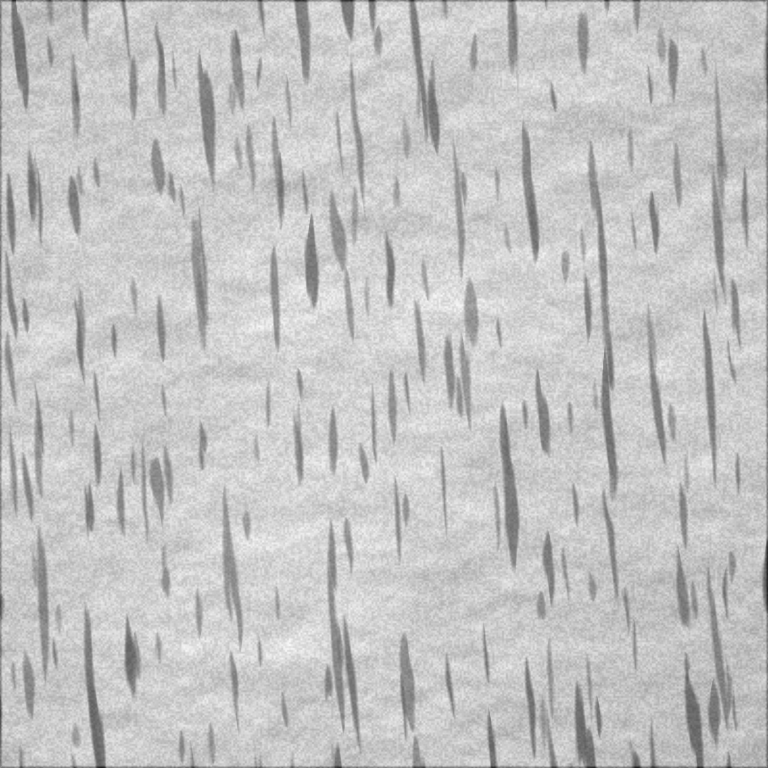
A three.js fragment shader for this texture:

```glsl
// Pale grey mottled sheet crossed by dark, slightly leaning spindle streaks.
// Streaks are scattered one per grid cell in two sizes; the ground is
// side-lit fractal noise, finished with fine grain and a dim border.

varying vec2 vUv;

const float GROUND_TONE = 0.822;
const float STREAK_TONE = 0.42;
const float EDGE_BLUR = 0.0028;

float hash(vec2 p) {
  vec3 q = fract(vec3(p.xyx) * 0.1031);
  q += dot(q, q.yzx + 33.33);
  return fract((q.x + q.y) * q.z);
}

float valueNoise(vec2 p) {
  vec2 cell = floor(p);
  vec2 f = fract(p);
  f = f * f * (3.0 - 2.0 * f);
  float low = mix(hash(cell), hash(cell + vec2(1.0, 0.0)), f.x);
  float high = mix(hash(cell + vec2(0.0, 1.0)), hash(cell + 1.0), f.x);
  return mix(low, high, f.y);
}

float fbm(vec2 p) {
  float sum = 0.0;
  float amplitude = 0.5;
  for (int i = 0; i < 4; i++) {
    sum += amplitude * valueNoise(p);
    p = p * 2.03 + 17.3;
    amplitude *= 0.5;
  }
  return sum;
}

// Coverage of one tapered streak; fray shifts its ends to split the tips,
// bend sways its axis and skew moves the widest part up or down.
float streak(vec2 p, float halfLength, float halfWidth, float lean,
             float fray, float bend, float skew) {
  float along = clamp(p.y / halfLength + fray * 0.6, -1.0, 1.0);
  float across = abs(p.x + lean * p.y + fray * 0.002 + bend * 0.004);
  float taper = (1.0 - along * along) * (1.0 + skew * along);
  float distance = across - halfWidth * taper;
  float body = 1.0 - smoothstep(-EDGE_BLUR, EDGE_BLUR, distance);
  float tips = smoothstep(0.0, 0.35, taper);
  return body * tips * mix(0.78, 1.0, clamp(taper, 0.0, 1.0));
}

// Remaining light after one layer of scattered streaks.
// Ranges hold the smallest and largest value of each measure.
float streakLayer(vec2 uv, vec2 grid, vec2 lengths, vec2 widths,
                  vec2 inks, float share, float seed) {
  vec2 home = floor(uv * grid);
  float fray = valueNoise(uv * vec2(170.0, 11.0) + seed) - 0.5;
  float bend = valueNoise(uv * vec2(20.0, 26.0) + seed) - 0.5;
  float light = 1.0;
  for (int j = -2; j <= 2; j++) {
    for (int i = -1; i <= 1; i++) {
      vec2 cell = home + vec2(float(i), float(j));
      vec2 key = cell + seed;
      vec2 jitter = vec2(hash(key), hash(key + 41.7));
      vec2 center = (cell + jitter) / grid;
      float size = hash(key + 83.1);
      float girth = hash(key + 127.9);
      float halfLength = mix(lengths.x, lengths.y, size * size);
      float halfWidth = mix(widths.x, widths.y, girth * girth);
      float lean = mix(0.03, 0.13, hash(key + 171.3));
      float ink = mix(inks.x, inks.y, hash(key + 219.5));
      float present = step(hash(key + 263.7), share);
      float skew = hash(key + 307.1) - 0.5;
      float cover = streak(uv - center, halfLength, halfWidth, lean,
                           fray, bend, skew);
      light *= 1.0 - present * ink * cover;
    }
  }
  return light;
}

// Soft wrinkles lit from the upper left, over broad uneven patches.
float groundTone(vec2 uv) {
  vec2 wrinkleScale = vec2(13.0, 22.0);
  vec2 lightStep = vec2(-0.003, 0.006);
  float relief = fbm((uv + lightStep) * wrinkleScale + 9.0)
               - fbm((uv - lightStep) * wrinkleScale + 9.0);
  float patches = fbm(uv * 5.0 + 31.0) - 0.47;
  return GROUND_TONE - relief * 0.27 + patches * 0.11;
}

float grain(vec2 uv) {
  float fine = valueNoise(uv * 400.0 + 5.0) - 0.5;
  float coarse = valueNoise(uv * 210.0 + 71.0) - 0.5;
  return fine * 0.125 + coarse * 0.045;
}

// Gentle corner falloff, a darker lower right and a thin dark rim.
float borderShade(vec2 uv) {
  vec2 centered = uv - 0.5;
  float corners = dot(centered, centered) * 0.09;
  float lowerRight = smoothstep(0.1, 1.0, uv.x - uv.y) * 0.06;
  vec2 inset = min(uv, 1.0 - uv);
  float rim = 1.0 - smoothstep(0.0, 0.004, min(inset.x, inset.y));
  return corners + lowerRight + rim * 0.28;
}

void main() {
  // Long bold streaks, then short faint ones.
  float light = streakLayer(vUv, vec2(12.0, 8.0), vec2(0.045, 0.122),
                            vec2(0.0042, 0.0092), vec2(0.58, 0.86), 0.82, 300.0);
  light *= streakLayer(vUv, vec2(16.0, 12.0), vec2(0.022, 0.062),
                       vec2(0.0024, 0.0052), vec2(0.4, 0.8), 0.66, 700.0);

  float tone = mix(STREAK_TONE, groundTone(vUv), light);
  tone += grain(vUv) * mix(0.55, 1.0, light) - borderShade(vUv);
  gl_FragColor = vec4(vec3(clamp(tone, 0.0, 1.0)), 1.0);
}
```
